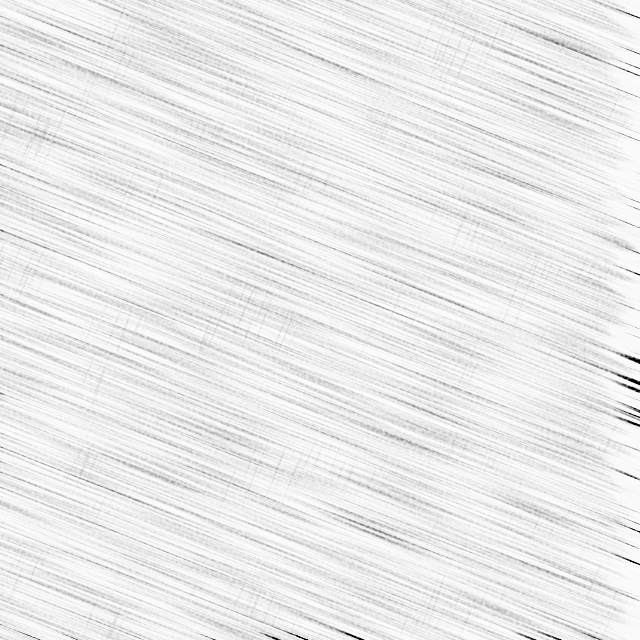
Reproduce this texture procedurally as a Shadertoy shader.

```glsl
// Pale paper covered with fine pencil hatching that slopes down to the right.
// Stretched gradient noise in rotated axes makes the strokes; a faint cross
// hatch lies beneath, and sparse strokes darken at the right and lower borders.

const vec3 PAPER = vec3(0.985);
const vec3 GRAPHITE = vec3(0.0);
const float SLOPE = -0.375;   // stroke direction in radians
const float QUARTER_TURN = 1.5708;

// Random unit gradient for a lattice point
vec2 gradient(vec2 cell) {
    vec3 h = fract(cell.xyx * vec3(0.1031, 0.1030, 0.0973));
    h += dot(h, h.yzx + 33.33);
    float turn = 6.28318 * fract((h.x + h.y) * h.z);
    return vec2(cos(turn), sin(turn));
}

// Gradient noise, roughly -0.7 to 0.7
float gradientNoise(vec2 p) {
    vec2 i = floor(p);
    vec2 f = p - i;
    vec2 u = f * f * f * (f * (f * 6.0 - 15.0) + 10.0);
    vec2 e = vec2(1.0, 0.0);
    float low = mix(dot(gradient(i), f),
                    dot(gradient(i + e), f - e), u.x);
    float high = mix(dot(gradient(i + e.yx), f - e.yx),
                     dot(gradient(i + 1.0), f - 1.0), u.x);
    return mix(low, high, u.y);
}

// Axes along (x) and across (y) a stroke direction
vec2 strokeAxes(vec2 p, float angle) {
    float c = cos(angle), s = sin(angle);
    return vec2(c * p.x + s * p.y, c * p.y - s * p.x);
}

// Noise drawn out along a direction; density counts cells along and across
float strokes(vec2 p, float angle, vec2 density, float seed) {
    return gradientNoise(strokeAxes(p, angle) * density + seed);
}

void mainImage(out vec4 fragColor, in vec2 fragCoord) {
    vec2 uv = fragCoord / iResolution.xy;
    vec2 p = vec2(uv.x * iResolution.x / iResolution.y, uv.y);

    // Mild changes of pressure, and paper tooth that breaks up the strokes
    float pressure = 1.0 + 0.5 * strokes(p, SLOPE, vec2(5.0, 24.0), 71.3);
    float tooth = 1.0 + 0.9 * gradientNoise(p * 210.0 + 11.7);

    // Dense hatching in three finenesses, each very slightly turned
    float hatch = 0.0;
    for (int k = 0; k < 3; k++) {
        float layer = float(k);
        vec2 density = vec2(4.0 + layer, 190.0 + 60.0 * layer);
        float angle = SLOPE + 0.008 * (layer - 1.0);
        float n = strokes(p, angle, density, 17.7 + 31.3 * layer);
        hatch += 0.105 * smoothstep(-0.1, 0.6, n);
    }

    // Very faint perpendicular scratches, only in some places
    float crossMask = smoothstep(-0.1, 0.5, gradientNoise(p * 9.0 + 43.1));
    float scratch = strokes(p, SLOPE + QUARTER_TURN, vec2(9.0, 230.0), 93.7);
    float crossInk = 0.07 * crossMask * smoothstep(0.08, 0.55, scratch);

    // Ragged ends leave clean paper beside the right border
    float reach = 0.965 + 0.06 * strokes(p, SLOPE, vec2(1.0, 60.0), 57.9);
    float covered = 1.0 - smoothstep(reach - 0.015, reach + 0.015, uv.x);

    // Sparse firm strokes that press harder at the borders
    float firm = strokes(p, SLOPE, vec2(3.0, 190.0), 129.1);
    float border = max(smoothstep(0.95, 1.0, uv.x),
                       1.0 - smoothstep(0.0, 0.018, uv.y));
    border = max(border, 0.2 * (1.0 - smoothstep(0.0, 0.01, uv.x)));
    float firmInk = smoothstep(0.26, 0.6, firm) * mix(0.24, 1.5, border);

    float ink = (hatch * pressure + crossInk) * mix(0.12, 1.0, covered);
    ink = (ink + firmInk) * tooth;
    fragColor = vec4(mix(PAPER, GRAPHITE, clamp(ink, 0.0, 1.0)), 1.0);
}
```
